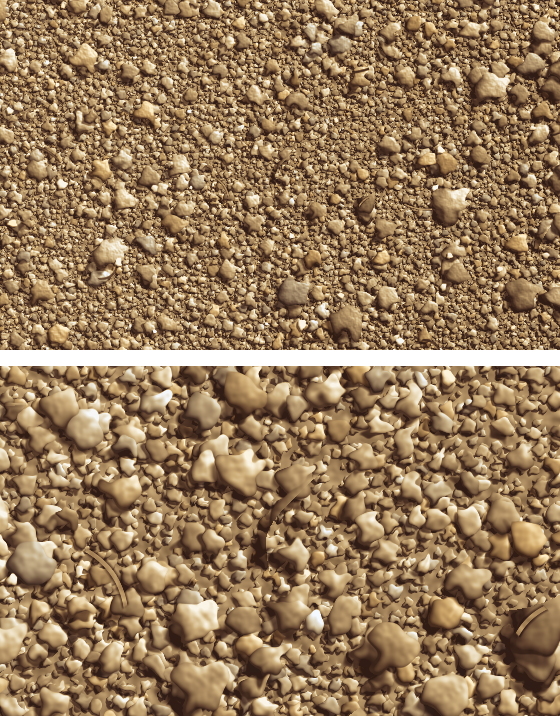
Top: the whole. Bottom: its middle third, enlarged.
This texture is drawn by a Shadertoy shader. Its source:

```glsl
// Dry, sunlit clumpy soil with crumbs, clods, pale chips and a few twigs.

const vec3 SUN = vec3(0.50, 0.57, 0.65);

float hash(vec2 p) {
    return fract(sin(dot(p, vec2(127.1, 311.7))) * 43758.5);
}

vec2 hash2(vec2 p) {
    return vec2(hash(p), hash(p + 37.3));
}

float noise(vec2 p) {
    vec2 i = floor(p), f = fract(p);
    f = f * f * (3.0 - 2.0 * f);
    return mix(mix(hash(i), hash(i + vec2(1, 0)), f.x),
               mix(hash(i + vec2(0, 1)), hash(i + vec2(1, 1)), f.x), f.y);
}

float grit(vec2 p) {
    return 0.5 * noise(p * 55.0) + 0.3 * noise(p * 115.0) + 0.2 * noise(p * 210.0);
}

mat2 rotation(float a) {
    return mat2(cos(a), sin(a), -sin(a), cos(a));
}

// Lumpy outline: 1.0 lies on the rim
float stoneDistance(vec2 q, float phase) {
    float a = atan(q.y, q.x);
    return length(q) * (1.0 + 0.11 * sin(3.0 * a + phase) + 0.07 * sin(5.0 * a - 2.3 * phase));
}

// Maps brightness to the soil colours
vec3 soilColor(float tone) {
    vec3 c = mix(vec3(0.19, 0.11, 0.08), vec3(0.39, 0.27, 0.19), clamp((tone - 0.19) / 0.20, 0.0, 1.0));
    c = mix(c, vec3(0.55, 0.43, 0.29), clamp((tone - 0.39) / 0.16, 0.0, 1.0));
    c = mix(c, vec3(0.69, 0.56, 0.39), clamp((tone - 0.55) / 0.14, 0.0, 1.0));
    c = mix(c, vec3(0.80, 0.68, 0.48), clamp((tone - 0.69) / 0.11, 0.0, 1.0));
    c = mix(c, vec3(0.91, 0.84, 0.70), clamp((tone - 0.80) / 0.13, 0.0, 1.0));
    return mix(c, vec3(0.98, 0.96, 0.91), clamp((tone - 0.93) / 0.14, 0.0, 1.0));
}

// Scatters one size of stone; surface holds (tone, hue)
vec2 paintStones(vec2 surface, vec2 p, float cell, float fill, vec2 radii,
                 vec2 albedo, float shadow, float seed, float pixel) {
    vec2 g = p / cell + seed * 17.0;
    vec2 warp = vec2(noise(g * 3.1), noise(g * 3.1 + 51.0)) - 0.5;
    g += warp * 0.6 * radii.y;
    for (int y = -1; y <= 1; y++)
    for (int x = -1; x <= 1; x++) {
        vec2 id = floor(g) + vec2(x, y);
        if (hash(id + 5.7) > fill) continue;
        vec2 shape = hash2(id + 11.9);
        float r = mix(radii.x, radii.y, shape.x);
        float phase = 6.283 * hash(id + 23.1);
        mat2 turn = rotation(phase);
        vec2 squash = vec2(1.0, mix(0.68, 1.0, shape.y));
        vec2 offset = (g - id - 0.5 - 0.7 * (hash2(id) - 0.5)) / r;
        float rim = stoneDistance(turn * offset / squash, phase);

        // Shadow thrown away from the sun
        float shadowRim = stoneDistance(turn * (offset + SUN.xy * 0.62) / squash, phase);
        surface.x *= mix(1.0, shadow, 1.0 - smoothstep(0.78, 1.12, shadowRim));

        // Rounded body with a flattish top
        vec2 slope = normalize(offset + 1e-4) * min(rim * rim, 1.0) * 0.92;
        vec3 normal = vec3(slope, sqrt(1.0 - dot(slope, slope)));
        float light = 0.27 + 0.74 * max(dot(normal, SUN), 0.0);
        float signedHash = 2.0 * hash(id + 41.3) - 1.0;
        float hue = signedHash * signedHash * signedHash;
        vec2 body = vec2(mix(albedo.x, albedo.y, hash(id + 67.7)) * light, hue);
        float edge = max(pixel / (cell * r), 0.04);
        surface = mix(surface, body, 1.0 - smoothstep(1.0 - edge, 1.0 + edge, rim));
    }
    return surface;
}

// Thin bent twig with a narrow shadow
vec2 paintTwig(vec2 surface, vec2 p, float size, float bend, float tone, float pixel) {
    float along = 1.0 - smoothstep(size * 0.9, size, abs(p.x));
    float across = abs(p.y - bend * p.x * p.x / size);
    float width = 0.0022;
    surface.x *= 1.0 - 0.45 * along * (1.0 - smoothstep(width, width * 2.5, across));
    float cover = along * (1.0 - smoothstep(width - pixel * 0.5, width + pixel * 0.5, across));
    return mix(surface, vec2(tone, 0.3), cover);
}

void mainImage(out vec4 fragColor, in vec2 fragCoord) {
    vec2 p = fragCoord / iResolution.y;
    float pixel = 1.0 / iResolution.y;
    float across = fragCoord.x / iResolution.x;
    float clumping = noise(p * 4.0 + 9.0);
    float shadow = mix(0.56, 0.38, across);

    // Fine dust, then stones from crumbs up to clods
    vec2 surface = vec2(0.54 + 0.2 * noise(p * 130.0), 0.0);
    float cell = 0.0115;
    for (int i = 0; i < 6; i++) {
        float k = float(i);
        float fill = 0.95 * exp(-0.085 * k * k) * mix(1.0, 0.55 + 0.9 * clumping, k / 5.0);
        surface = paintStones(surface, p, cell, fill, vec2(0.27, 0.52),
                              vec2(0.83, 1.10), shadow, k + 1.0, pixel);
        cell *= 1.53;
    }

    // Twigs
    for (int i = 0; i < 9; i++) {
        vec2 id = vec2(float(i), 3.0);
        vec2 center = hash2(id) * vec2(iResolution.x * pixel, 1.0);
        float size = mix(0.015, 0.04, hash(id + 8.0));
        surface = paintTwig(surface, rotation(6.283 * hash(id + 15.0)) * (p - center), size,
                            hash(id + 19.0) - 0.5, mix(0.28, 0.75, hash(id + 29.0)), pixel);
    }

    // Gritty relief and pale chips
    surface.x *= 1.0 + 0.75 * (grit(p) - grit(p + SUN.xy * 0.005));
    surface = paintStones(surface, p, 0.1, 0.2, vec2(0.04, 0.15), vec2(1.2, 1.6), 0.5, 9.0, pixel);
    vec3 color = soilColor(surface.x * mix(1.05, 0.98, across));
    fragColor = vec4(color * (1.0 + surface.y * vec3(0.03, -0.02, -0.13)), 1.0);
}
```
